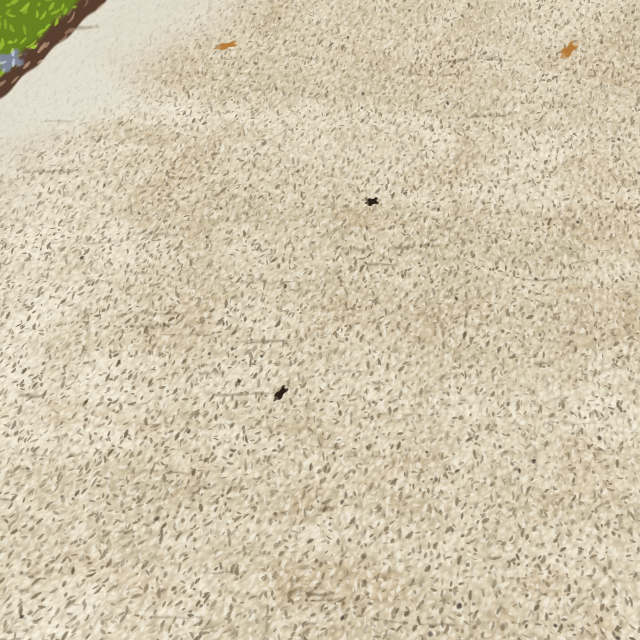
Reproduce this texture procedurally as a three.js fragment shader.

```glsl
// Weathered concrete path receding from the viewer, with a grassy corner.
// Layered sines stain the slab; stretched cellular noise and cells of short
// tapered strokes form its pitted grain. Streaks and litter lie on top.

varying vec2 vUv;

const vec3 PALE = vec3(0.905, 0.875, 0.79);
const vec3 TAN = vec3(0.775, 0.715, 0.595);
const vec3 BLEACHED = vec3(0.885, 0.87, 0.815);
const vec3 CHALK = vec3(0.95, 0.93, 0.87);
const vec3 PIT = vec3(0.40, 0.34, 0.25);
const vec3 RUST = vec3(0.70, 0.56, 0.40);
const vec3 SOOT = vec3(0.17, 0.13, 0.10);
const vec3 LEAF = vec3(0.70, 0.45, 0.18);
const vec3 MULCH = vec3(0.46, 0.33, 0.25);
const vec3 GRASS = vec3(0.62, 0.76, 0.22);
const vec3 GRASS_SHADE = vec3(0.34, 0.45, 0.10);

vec3 hash3(vec2 p) {
  vec3 q = fract(p.xyx * vec3(0.1031, 0.1030, 0.0973));
  q += dot(q, q.yzx + 33.33);
  return fract((q.xxy + q.yzz) * q.zyx);
}

vec2 turn(vec2 p, float angle) {
  float c = cos(angle), s = sin(angle);
  return vec2(c * p.x + s * p.y, c * p.y - s * p.x);
}

// Layered, self-warped sines, about 0 to 1
float stains(vec2 p) {
  float sum = 0.0, amp = 0.5;
  for (int i = 0; i < 5; i++) {
    p = turn(p, 0.65) + 0.7 * sin(p.yx * 1.3 + 0.8);
    sum += amp * sin(p.x) * cos(p.y);
    p *= 1.9;
    amp *= 0.65;
  }
  return clamp(0.5 + 0.75 * sum, 0.0, 1.0);
}

// Cellular noise: distance to the nearest jittered point
float cells(vec2 p, float seed) {
  vec2 cell = floor(p);
  float nearest = 2.0;
  for (int j = -1; j <= 1; j++) {
    for (int i = -1; i <= 1; i++) {
      vec2 id = cell + vec2(float(i), float(j));
      nearest = min(nearest, length(p - id - hash3(id + seed).xy));
    }
  }
  return nearest;
}

// Short tapered strokes, one per cell; size holds half length and half width
float strokes(vec2 p, float heading, float spread, vec2 size, float density, float seed) {
  vec2 cell = floor(p);
  float ink = 0.0;
  for (int j = -1; j <= 1; j++) {
    for (int i = -1; i <= 1; i++) {
      vec2 id = cell + vec2(float(i), float(j));
      vec3 r = hash3(id + seed);
      vec3 s = hash3(id + seed + 71.0);
      vec2 d = turn(p - id - r.xy, heading + spread * (r.z + s.z - 1.0));
      d.y += (fract(s.x * 7.0) - 0.5) * 1.1 * d.x * d.x;
      float reach = size.x * (0.3 + s.y);
      float taper = 1.0 - 0.5 * min(abs(d.x) / (reach + 0.05), 1.0);
      float width = size.y * (0.6 + 0.8 * fract(s.z * 5.0)) * taper;
      float dist = length(vec2(max(abs(d.x) - reach, 0.0), d.y)) - width;
      float strength = 0.4 + 0.6 * fract(s.y * 9.0);
      ink = max(ink, step(s.x, density) * strength * (1.0 - smoothstep(-0.09, 0.09, dist)));
    }
  }
  return ink;
}

// Ragged oval of litter
float litter(vec2 p, vec2 centre, float angle, vec2 radius) {
  vec2 d = turn(p - centre, angle) / radius;
  float rim = 1.0 + 0.3 * sin(d.x * 5.0 + 1.0) * cos(d.y * 4.0);
  return 1.0 - smoothstep(0.65, 1.2, length(d) / rim);
}

vec3 slab(vec2 uv, vec2 ground) {
  float broad = stains(uv * vec2(3.5, 9.0) + 2.0);
  float fine = stains(uv * vec2(24.0, 42.0) + 9.0);
  float worn = smoothstep(-0.08, 0.12, uv.y - 0.70 - 0.75 * uv.x + 0.12 * (broad - 0.5));
  float rough = mix(1.0, 0.15, worn) * mix(1.0, 0.75, uv.y);

  vec3 col = mix(TAN, PALE, clamp(0.1 + 0.65 * broad + 0.4 * fine, 0.0, 1.0));
  col = mix(col, RUST, 0.2 * smoothstep(0.65, 1.0, stains(uv * vec2(12.0, 20.0) + 31.0)));
  col = mix(col, BLEACHED, 0.85 * worn);

  // Mottled grain, leaning with the strokes
  float grain = cells(turn(ground, 1.1) * vec2(52.0, 100.0), 3.0)
              + cells(turn(ground, 0.5) * vec2(70.0, 120.0), 19.0) - 0.95;
  col -= vec3(0.13, 0.135, 0.14) * grain * rough;

  // Raised chalky grains, then dark pits
  float chips = max(strokes(ground * 50.0, 1.15, 1.0, vec2(0.30, 0.17), 0.85, 11.0),
                    strokes(ground * 66.0, 0.9, 1.6, vec2(0.28, 0.16), 0.7, 23.0));
  col = mix(col, CHALK, 0.85 * chips * rough);
  float pits = max(strokes(ground * 48.0, 1.1, 1.0, vec2(0.27, 0.14), 0.72, 37.0),
                   0.85 * strokes(ground * 68.0, 0.7, 1.8, vec2(0.27, 0.15), 0.68, 53.0));
  col = mix(col, PIT, pits * rough * (0.5 + 0.45 * fine));

  // Long level streaks, broken by the grain, and scattered black specks
  vec2 level = uv * vec2(8.0, 30.0) + vec2(0.0, 0.25 * fine);
  float streak = strokes(level, 0.0, 0.06, vec2(0.32, 0.07), 0.3, 83.0);
  col = mix(col, PIT, 0.6 * streak * smoothstep(0.25, 0.75, fine + 0.4 * grain));
  float specks = strokes(ground * 36.0, 1.0, 1.5, vec2(0.09, 0.11), 0.07, 97.0);
  return mix(col, SOOT, 0.75 * specks * rough);
}

vec3 verge(vec2 uv, float inside) {
  float blades = strokes(uv * 60.0, 0.9, 1.3, vec2(0.4, 0.17), 0.95, 5.0);
  vec3 turf = mix(GRASS_SHADE, GRASS, 0.2 + 0.9 * blades);
  vec3 soil = mix(MULCH * 0.75, vec3(0.72, 0.58, 0.48),
                  strokes(turn(uv, 0.75) * 60.0, 0.0, 0.7, vec2(0.45, 0.16), 0.85, 7.0));
  vec3 col = mix(soil, turf, smoothstep(0.022, 0.036, inside + 0.01 * blades));
  float stone = litter(uv, vec2(0.015, 0.905), 0.4, vec2(0.022, 0.015));
  return mix(col, vec3(0.50, 0.53, 0.60) + 0.25 * blades, stone);
}

void main() {
  // Perspective: the grain gets finer toward the top
  vec2 ground = vec2((vUv.x - 0.5) * (1.0 + 0.7 * vUv.y), vUv.y + 0.35 * vUv.y * vUv.y) + 3.0;
  vec3 col = slab(vUv, ground);

  float leaves = max(litter(vUv, vec2(0.355, 0.929), 0.25, vec2(0.017, 0.005)),
                     litter(vUv, vec2(0.889, 0.922), 0.8, vec2(0.015, 0.008)));
  col = mix(col, LEAF, 0.9 * leaves);
  float scraps = max(litter(vUv, vec2(0.439, 0.386), 0.85, vec2(0.014, 0.006)),
                     litter(vUv, vec2(0.582, 0.685), 0.2, vec2(0.010, 0.006)));
  col = mix(col, SOOT, scraps);

  // Planted corner beyond the slanted kerb
  float inside = (vUv.y - 0.845 - 0.93 * vUv.x) / 1.37 + 0.002 * sin(vUv.x * 130.0);
  col = mix(col, verge(vUv, inside), smoothstep(-0.002, 0.003, inside));
  gl_FragColor = vec4(col, 1.0);
}
```
